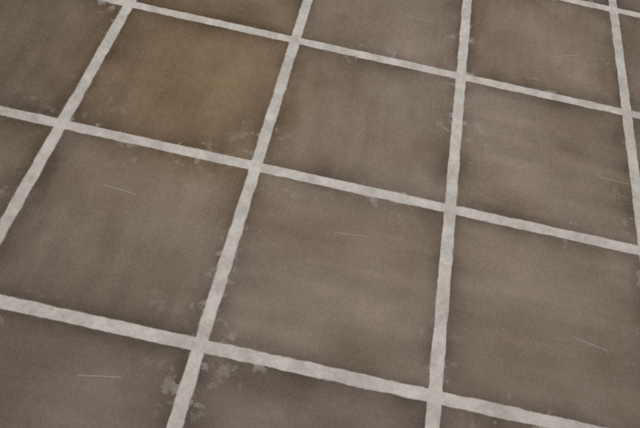
Reproduce this texture procedurally as a WebGL 2 fragment shader.

```glsl
#version 300 es
precision highp float;

#define ORIGIN vec2(0.5977, 0.3887)
#define STEP_ACROSS vec2(0.4541, 0.0996)
#define STEP_DOWN vec2(-0.2113, 0.2787)
#define PERSPECTIVE 0.1726
#define GROUT_HALF 0.030
#define WOBBLE 0.012
#define TILE_DARK vec3(0.33, 0.29, 0.245)
#define TILE_LIGHT vec3(0.58, 0.505, 0.435)
#define TILE_GREY vec3(0.44, 0.40, 0.37)
#define TILE_WARM vec3(0.46, 0.365, 0.265)
#define GROUT_DARK vec3(0.61, 0.59, 0.56)
#define GROUT_LIGHT vec3(0.77, 0.74, 0.71)

uniform vec2 u_resolution;
out vec4 fragColor;

float hash(vec2 p) {
    vec3 h = fract(p.xyx * 0.1031);
    h += dot(h, h.yzx + 33.33);
    return fract((h.x + h.y) * h.z);
}

float noise(vec2 p) {
    vec2 cell = floor(p), f = fract(p);
    f = f * f * (3.0 - 2.0 * f);
    return mix(mix(hash(cell), hash(cell + vec2(1, 0)), f.x),
               mix(hash(cell + vec2(0, 1)), hash(cell + vec2(1, 1)), f.x), f.y);
}

float fbm(vec2 p) {
    float sum = 0.0, amp = 0.53;
    for (int i = 0; i < 4; i++) {
        sum += amp * noise(p);
        p = mat2(1.6, 1.2, -1.2, 1.6) * p + 7.3;
        amp *= 0.5;
    }
    return sum;
}

// Round falloff used for light and warmth on the floor
float glow(vec2 p, vec2 centre, float radius) {
    vec2 d = (p - centre) / radius;
    return exp(-dot(d, d));
}

float segmentDistance(vec2 p, vec2 a, vec2 b) {
    vec2 ab = b - a;
    return length(p - a - ab * clamp(dot(p - a, ab) / dot(ab, ab), 0.0, 1.0));
}

// Canvas point (y down) to floor coordinates, one unit per tile
vec2 floorGrid(vec2 p) {
    return inverse(mat2(STEP_ACROSS, STEP_DOWN + PERSPECTIVE * p)) * (p - ORIGIN);
}

vec3 tileColor(vec2 p, vec2 grid, float inner) {
    vec2 id = floor(grid), local = fract(grid);
    vec2 seed = id * 19.0 + 40.0;
    float tone = hash(id + 31.0);

    // Broad light, clouding and brushed streaks
    float light = glow(p, vec2(0.95, 0.36), 0.65);
    float cloud = fbm(local * 3.0 + seed) - 0.5;
    vec2 stretch = hash(id + 57.0) > 0.65 ? vec2(15, 3) : vec2(3, 15);
    float streak = fbm(local * stretch + seed + 11.0) - 0.5;
    float t = 0.33 + 0.40 * light + 0.14 * (tone - 0.5) + 0.60 * cloud + 0.28 * streak;

    // Dirt gathered along the rim
    float rim = exp(-max(inner, 0.0) / 0.06);
    t -= rim * (0.18 + 0.45 * noise(grid * 9.0 + 5.0));
    vec3 color = mix(TILE_DARK, TILE_LIGHT, clamp(t, 0.0, 1.0));

    // Hue drift between warm and grey tiles
    float warm = glow(p, vec2(0.45, 0.17), 0.26);
    color = mix(color, TILE_WARM * (0.75 + 0.5 * t), 0.55 * warm);
    float grey = clamp(0.15 + 0.4 * hash(id + 83.0) + cloud - warm, 0.0, 0.6);
    color = mix(color, TILE_GREY * (0.75 + 0.5 * t), grey);

    // Pale scuffs near the joints and scattered specks
    float scuff = smoothstep(0.60, 0.78, fbm(grid * 24.0 + 60.0))
                * smoothstep(0.50, 0.75, noise(grid * 5.0 + 23.0))
                * exp(-max(inner, 0.0) / 0.09);
    float speck = smoothstep(0.93, 1.0, noise(grid * 85.0 + 90.0)) * noise(grid * 6.0);
    color = mix(color, GROUT_DARK, clamp(0.65 * scuff + 0.35 * speck, 0.0, 0.8));

    // One faint scratch on some tiles
    vec2 start = vec2(hash(id + 3.0), hash(id + 9.0)) * 0.6 + 0.2;
    vec2 run = vec2(0.16, 0.12 * hash(id + 15.0) - 0.08);
    float scratch = 1.0 - smoothstep(0.001, 0.006, segmentDistance(local, start, start + run));
    return mix(color, GROUT_DARK, 0.4 * scratch * step(0.5, tone));
}

vec3 groutColor(vec2 p, vec2 grid) {
    float wear = fbm(grid * 14.0 + 70.0) + 0.3 * (noise(p * 130.0) - 0.5);
    float light = glow(p, vec2(0.85, 0.3), 0.8);
    return mix(GROUT_DARK, GROUT_LIGHT, clamp(wear + 0.35 * light - 0.2, 0.0, 1.0));
}

void main() {
    vec2 p = vec2(gl_FragCoord.x, u_resolution.y - gl_FragCoord.y) / u_resolution.y;
    vec2 grid = floorGrid(p);
    vec2 aa = fwidth(grid) * 0.7 + 0.002;

    // Uneven joints between tiles
    vec2 toLine = abs(fract(grid + 0.5) - 0.5);
    vec2 ragged = vec2(fbm(grid * 17.0 + 30.0), fbm(grid * 17.0 + 50.0)) - 0.5;
    vec2 inside = toLine - GROUT_HALF + WOBBLE * ragged;
    vec2 cover = smoothstep(-aa, aa, inside);

    vec3 tile = tileColor(p, grid, min(inside.x, inside.y));
    vec3 color = mix(groutColor(p, grid), tile, cover.x * cover.y);

    // Fine surface grain
    color += 0.035 * (noise(p * 260.0) - 0.5);
    fragColor = vec4(color, 1.0);
}
```
